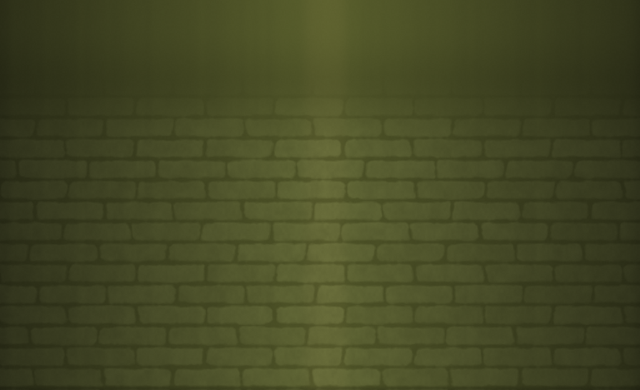
Reproduce this texture procedurally as a Shadertoy shader.

```glsl
float hash(vec2 p) {
    vec3 q = fract(p.xyx * vec3(0.1031, 0.1030, 0.0973));
    q += dot(q, q.yzx + 33.33);
    return fract((q.x + q.y) * q.z);
}

float noise(vec2 p) {
    vec2 i = floor(p), f = fract(p);
    f = f * f * (3.0 - 2.0 * f);
    return mix(mix(hash(i), hash(i + vec2(1, 0)), f.x),
               mix(hash(i + vec2(0, 1)), hash(i + vec2(1, 1)), f.x), f.y);
}

// Horizontal shift of each course, in brick widths, from the bottom up
float courseShift(float row) {
    float shifts[15] = float[15](0.48, 0.945, 0.42, 0.96, 0.54, 0.97, 0.41, 0.90,
                                 0.50, 0.98, 0.26, 0.94, 0.51, 0.95, 0.50);
    return shifts[int(clamp(row, 0.0, 14.0))];
}

// x: depth inside the brick in course heights, y: brick tone, z: bevel light
vec3 brickWall(vec2 uv) {
    vec2 p = (uv - vec2(0.0, 0.0053)) / 0.0534;

    // Uneven edges
    vec2 wobble = vec2(noise(p * 2.3 + 40.0), noise(p * vec2(1.7, 2.0) + 90.0)) - 0.5;
    vec2 chips = vec2(noise(p * 7.0 + 17.0), noise(p * 6.0 + 63.0)) - 0.5;
    float row = floor(p.y);
    float height = p.y - row;
    float u = p.x / 3.337 - courseShift(row);

    // Nearest slanted joint
    float joint = floor(u + 0.5);
    vec2 jointId = vec2(joint + 30.0, row + 50.0);
    float slant = (hash(jointId) - 0.5) * 0.35 * (height - 0.5);
    float side = (u - joint) * 3.337 - slant - (hash(jointId + 7.0) - 0.5) * 0.08;

    // Rounded brick corners
    vec2 brickId = vec2(joint + 30.0 - step(side, 0.0), row + 50.0);
    float radius = 0.12 + 0.14 * hash(jointId + 19.0 + step(0.0, side));
    vec2 inset = vec2(abs(side), min(height, 1.0 - height)) - vec2(0.07, 0.085);
    inset += wobble * 0.09 + chips * 0.06;
    float depth = radius - length(max(radius - inset, 0.0));
    float bevel = (height - 0.5) * (1.0 - smoothstep(0.0, 0.2, depth));
    return vec3(depth, hash(brickId + 3.0), bevel);
}

void mainImage(out vec4 fragColor, in vec2 fragCoord) {
    vec2 st = fragCoord / iResolution.xy;
    vec2 uv = fragCoord / iResolution.y;

    // Central light falling off to both sides, with faint vertical bands
    float away = abs(st.x - 0.508);
    float light = 1.0 - away / 0.51;
    light += (noise(vec2(st.x * 95.0, 4.0)) - 0.5) * 0.035;
    vec3 color = mix(vec3(0.178, 0.188, 0.096), vec3(0.350, 0.373, 0.174), light);
    color += vec3(0.022, 0.014, 0.012) * (1.0 - smoothstep(0.018, 0.045, away));

    // Mortar shade below the plain upper wall
    color *= 1.0 - 0.11 * (1.0 - smoothstep(0.76, 0.94, st.y));

    // Bricks fading in downwards
    vec3 wall = brickWall(uv);
    float soft = 0.055 + 0.5 / (iResolution.y * 0.0534);
    float brick = smoothstep(-soft, soft, wall.x);
    float fade = 1.0 - smoothstep(0.60, 0.82, st.y);
    float grain = noise(uv * 42.0) * 0.6 + noise(uv * vec2(150.0, 110.0)) * 0.4 - 0.5;
    float relief = 0.92 + (wall.y - 0.5) * 0.22 + grain * 0.32 + wall.z * 0.25;
    vec3 face = vec3(0.070, 0.073, 0.056) * (0.45 + 0.55 * light);
    color += face * relief * brick * fade;
    color *= 1.0 + grain * 0.035 * fade;

    // Dim outer rim
    color *= 0.93 + 0.07 * smoothstep(0.0, 0.025, min(st.x, 1.0 - st.x));
    color *= 0.86 + 0.14 * smoothstep(0.0, 0.015, st.y);
    color += (hash(floor(uv * 312.0)) - 0.5) * 0.006;
    fragColor = vec4(color, 1.0);
}
```
